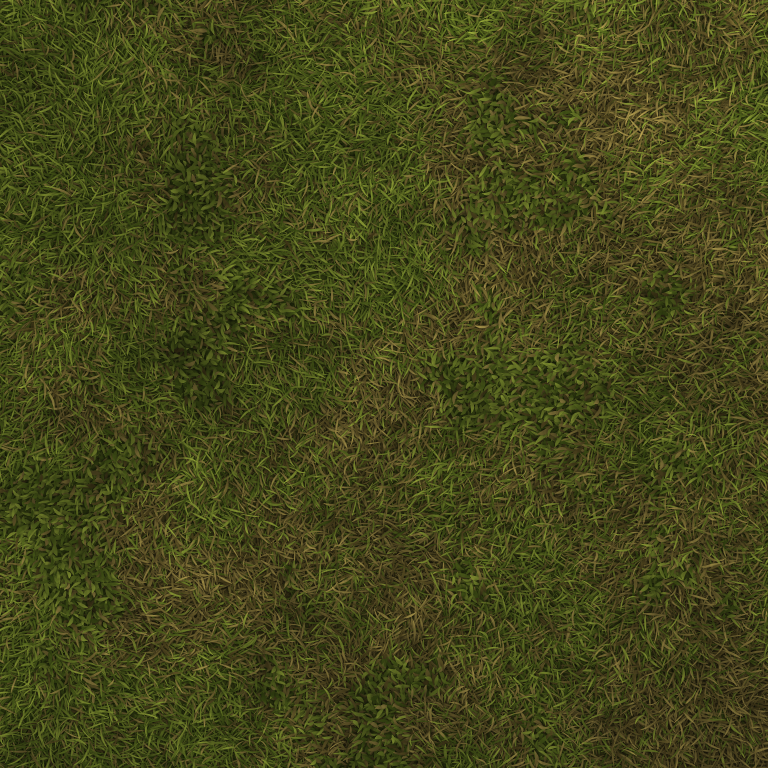
Reproduce this texture procedurally as a WebGL 2 fragment shader.

```glsl
#version 300 es
precision highp float;
// Overhead view of a wild meadow: tangled green and dry grass blades with leafy clumps.
uniform vec2 u_resolution;
out vec4 fragColor;

vec3 hash3(vec2 p) {
    vec3 q = fract(p.xyx * vec3(0.1031, 0.1030, 0.0973));
    q += dot(q, q.yxz + 33.33);
    return fract((q.xxy + q.yzz) * q.zyx);
}

float noise(vec2 p) {
    vec2 i = floor(p), f = fract(p);
    f = f * f * (3.0 - 2.0 * f);
    return mix(mix(hash3(i).x, hash3(i + vec2(1, 0)).x, f.x),
               mix(hash3(i + vec2(0, 1)).x, hash3(i + vec2(1, 1)).x, f.x), f.y);
}

float fbm(vec2 p) {
    float sum = 0.0, weight = 0.5;
    for (int i = 0; i < 4; i++) {
        sum += weight * noise(p);
        p = mat2(1.6, 1.2, -1.2, 1.6) * p + 17.3;
        weight *= 0.5;
    }
    return sum / 0.94;
}

// Blade colour from its dryness (0 or 1) and tone (0 dark to 1 bright).
vec3 grassColor(float dry, float tone) {
    vec3 green = mix(vec3(0.19, 0.245, 0.06), vec3(0.43, 0.475, 0.165), tone);
    vec3 straw = mix(vec3(0.22, 0.19, 0.08), vec3(0.47, 0.415, 0.21), tone);
    return mix(green, straw, dry);
}

void main() {
    vec2 uv = gl_FragCoord.xy / u_resolution.y;

    // Broad patches: dry thatch, leafy clumps and uneven light
    float dryness = smoothstep(0.28, 0.72, fbm(uv * 5.0 + 3.7) + 0.12 * (uv.x - uv.y));
    float clump = smoothstep(0.60, 0.72, fbm(uv * 8.0 + 41.0));
    dryness *= 1.0 - 0.8 * clump;
    float light = mix(0.74, 1.26, fbm(uv * 3.5 + 71.0)) + 0.13 * (uv.x + uv.y - 1.0);
    light *= mix(0.82, 1.18, fbm(uv * 24.0 + 9.0));

    // Shaded soil and matted thatch under the blades
    vec3 color = grassColor(dryness, 0.3 * noise(uv * 170.0)) * 0.7;

    // Stacked layers of curved blades, from low to high
    for (int layer = 0; layer < 16; layer++) {
        float level = float(layer);
        float cellSize = mix(0.014, 0.021, fract(level * 0.618));
        float pixel = 1.0 / (u_resolution.y * cellSize);
        vec2 shift = level * vec2(7.37, 11.61);
        vec2 p = uv / cellSize + shift;
        for (int k = 0; k < 9; k++) {
            vec2 cell = floor(p) + vec2(k % 3, k / 3) - 1.0;
            vec3 shape = hash3(cell + level * 19.0);
            vec3 look = hash3(cell + level * 31.0 + 57.0);
            vec2 root = cell + shape.xy;

            // Neighbouring blades share a leaning direction
            float lean = 7.0 * noise((root - shift) * cellSize * 6.0 + 23.0);
            float angle = lean + 2.6 * (shape.z - 0.5);
            vec2 along = vec2(cos(angle), sin(angle));
            vec2 d = p - root;
            float size = mix(0.45, 0.95, look.x) * mix(1.0, 0.6, clump);
            float t = dot(d, along) / size;
            float across = dot(d, vec2(-along.y, along.x)) + (look.y - 0.5) * 0.4 * t * t;
            float taper = max(1.0 - t * t, 0.0);
            float width = mix(0.045, 0.09, look.z) * mix(1.0, 1.9, clump) * taper;
            float inside = step(abs(t), 1.0);

            // Soft shadow beside the blade, then the blade itself
            float shadow = 1.0 - smoothstep(width, width * 2.6 + pixel, abs(across + 0.05));
            color *= 1.0 - 0.16 * shadow * inside * taper;
            float cover = clamp((width - abs(across)) / pixel + 0.5, 0.0, 1.0);
            cover *= inside * smoothstep(0.0, 0.2, taper);
            float dry = step(fract(look.x * 7.0 + shape.z), mix(0.14, 0.84, dryness));
            float tone = fract(look.y * 5.0 + shape.x * 3.0);
            vec3 blade = grassColor(dry, tone) * (1.10 + 0.16 * t);
            blade *= mix(0.72, 1.05, level / 15.0) * mix(1.0, 0.86, clump);
            color = mix(color, blade, cover * 0.92);
        }
    }

    // Fine fibre grain
    color *= light * mix(0.92, 1.08, noise(uv * 260.0));
    fragColor = vec4(clamp(color, 0.0, 1.0), 1.0);
}
```
